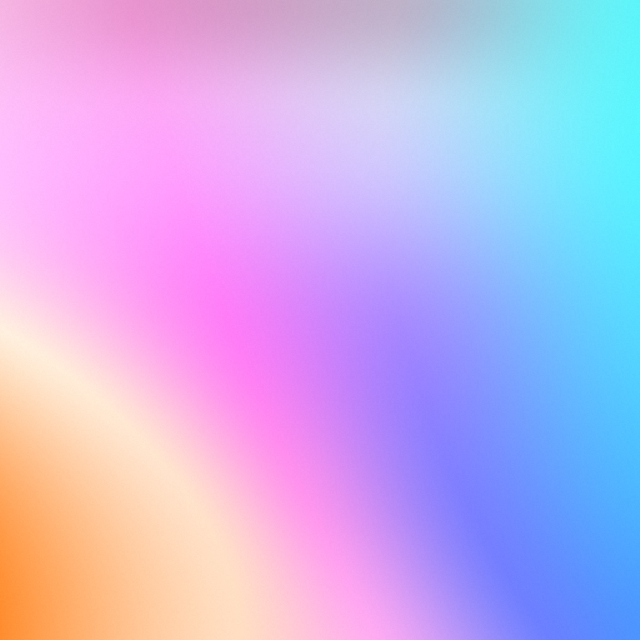
A WebGL 2 fragment shader for this background:

```glsl
#version 300 es
precision highp float;
// Soft pastel gradient: diagonal bands from orange through pink and violet to cyan.
uniform vec2 u_resolution;
out vec4 fragColor;

float hash(vec2 p) {
  vec3 q = fract(p.xyx * 0.1031);
  q += dot(q, q.yzx + 33.33);
  return fract((q.x + q.y) * q.z);
}

// Catmull-Rom curve through five evenly spaced colours
vec3 ramp(vec3 stops[5], float t) {
  float s = clamp(t, 0.0, 0.9999) * 4.0;
  int i = int(s);
  float f = fract(s);
  vec3 a = stops[max(i - 1, 0)], b = stops[i];
  vec3 c = stops[i + 1], d = stops[min(i + 2, 4)];
  return b + 0.5 * f * (c - a + f * (2.0 * a - 5.0 * b + 4.0 * c - d
         + f * (3.0 * (b - c) + d - a)));
}

// Position between two ridges, slightly eased at both ends
float between(float left, float right, float x) {
  float f = clamp((x - left) / (right - left), 0.0, 1.0);
  return mix(f, smoothstep(0.0, 1.0, f), 0.35);
}

void main() {
  vec2 uv = gl_FragCoord.xy / u_resolution;
  float x = uv.x, y = uv.y;

  // Colour of each ridge, from bottom to top
  vec3 cream = ramp(vec3[5](vec3(1.0, 0.87, 0.76), vec3(1.0, 0.89, 0.80),
    vec3(1.0, 0.94, 0.88), vec3(1.0, 0.93, 1.0), vec3(1.0, 0.90, 0.97)), y);
  vec3 pink = ramp(vec3[5](vec3(1.0, 0.67, 0.95), vec3(1.0, 0.57, 0.93),
    vec3(1.0, 0.49, 0.97), vec3(1.0, 0.63, 0.99), vec3(0.98, 0.68, 0.90)), y);
  vec3 violet = ramp(vec3[5](vec3(0.42, 0.50, 1.0), vec3(0.50, 0.50, 1.0),
    vec3(0.66, 0.54, 1.0), vec3(0.82, 0.79, 0.99), vec3(0.82, 0.86, 0.90)), y);
  vec3 cyan = ramp(vec3[5](vec3(0.30, 0.58, 1.0), vec3(0.30, 0.73, 1.0),
    vec3(0.33, 0.86, 1.0), vec3(0.34, 0.96, 1.0), vec3(0.36, 0.96, 0.98)), y);

  // Curved ridges; the cream one levels off beyond the left edge
  float creamX = log(1.0 + exp(14.0 * (0.775 - 1.56 * y * y))) / 14.0 - 0.4;
  float pinkX = 0.59 - 0.55 * y + 0.16 * y * y;
  float violetX = 0.86 - 0.70 * y + 0.46 * y * y;

  // Blend across the bands
  vec3 color = mix(cream, pink, between(creamX, pinkX, x));
  color = mix(color, violet, between(pinkX, violetX, x));
  color = mix(color, cyan, between(violetX, 1.0, x));

  // Orange glow in the lower left corner
  float glow = pow(max(creamX - x, 0.0) / 0.375, 1.4);
  color = mix(color, vec3(1.0, 0.55, 0.18), min(glow, 1.0));

  // Dusky shade along the top
  float shade = smoothstep(0.82, 1.0, y) * smoothstep(-0.2, 0.4, x)
              * (1.0 - smoothstep(0.6, 1.0, x));
  color *= mix(vec3(1.0), vec3(0.91, 0.81, 0.87), shade);

  // Faint grain
  color += (hash(floor(uv * 512.0)) - 0.5) * 0.012;
  fragColor = vec4(clamp(color, 0.0, 1.0), 1.0);
}
```
